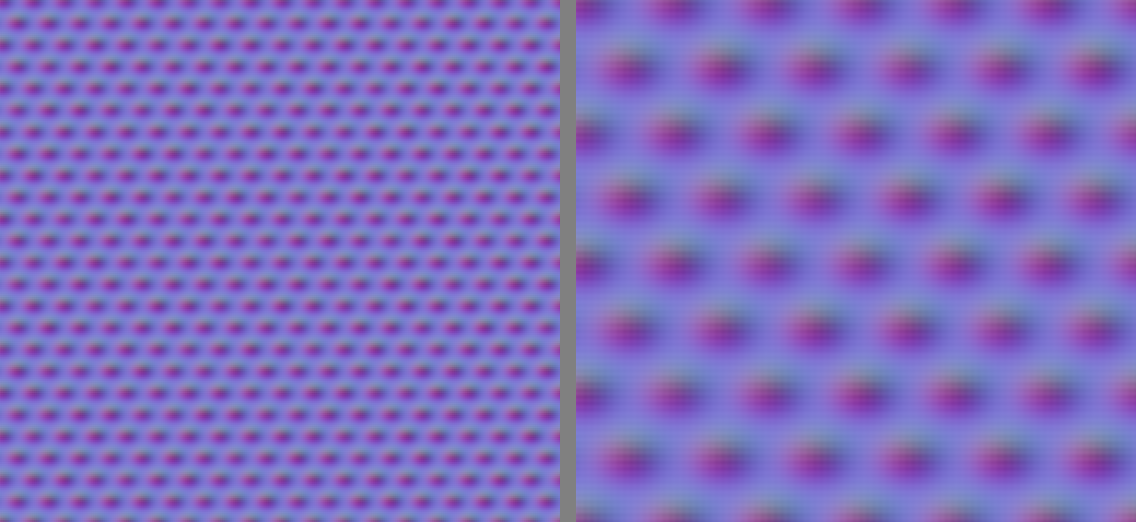
Left: the whole. Right: its middle third, enlarged.
A WebGL 1 fragment shader for this texture map:

```glsl
precision highp float;

uniform vec2 u_resolution;

const float TAU = 6.2831853;
const vec2 GRID = vec2(18.0, 24.0);           // dots per row, rows (even)
const vec2 GRID_PHASE = vec2(0.085, -0.02);   // first dot, from the top left
const vec2 DOT_SIGMA = vec2(0.235, 0.248);    // dot spread in cell units
const vec3 BASE_COLOR = vec3(0.50, 0.50, 0.86);
const vec3 DOT_DROP = vec3(0.0, 0.186, 0.29); // darkening at a dot's core
const vec2 SLOPE_TINT = vec2(0.17, 0.23);     // red across, green down
const float DOT_VARIATION = 0.03;
const vec2 WEAVE_LINES = vec2(256.0, 239.0);
const vec2 WEAVE_STRENGTH = vec2(0.004, 0.010);

// Layered sines with whole frequencies, so the variation wraps.
float dotStrength(vec2 center) {
  vec2 a = TAU * center / GRID;
  float waves = sin(dot(a, vec2(5.0, 3.0))) + sin(dot(a, vec2(-4.0, 7.0)) + 1.7);
  return 1.0 + DOT_VARIATION * waves;
}

// Soft dent: x and y hold its slope, z its depth.
vec3 dent(vec2 offset) {
  vec2 t = offset / DOT_SIGMA;
  float depth = exp(-0.5 * dot(t, t));
  return vec3(t * depth, depth);
}

// Sum of the nearby dents; every other row is shifted by half a cell.
vec3 dentField(vec2 p) {
  vec3 total = vec3(0.0);
  for (int j = -1; j <= 1; j++) {
    float row = floor(p.y + 0.5) + float(j);
    float shift = 0.5 * mod(row, 2.0);
    float nearest = floor(p.x - shift + 0.5);
    for (int i = -1; i <= 1; i++) {
      vec2 center = vec2(nearest + float(i) + shift, row);
      total += dotStrength(center) * dent(p - center);
    }
  }
  return total;
}

// Fine crossed lines, faded out where they are too thin to resolve.
float weave(vec2 uv) {
  vec2 pixelsPerLine = u_resolution / WEAVE_LINES;
  vec2 visible = smoothstep(vec2(1.5), vec2(1.95), pixelsPerLine);
  return dot(sin(TAU * WEAVE_LINES * uv), WEAVE_STRENGTH * visible);
}

void main() {
  vec2 uv = gl_FragCoord.xy / u_resolution;
  vec2 p = vec2(uv.x, 1.0 - uv.y) * GRID - GRID_PHASE;

  vec3 field = dentField(p);
  vec3 color = BASE_COLOR - DOT_DROP * field.z;
  color.rg -= SLOPE_TINT * field.xy;
  color += weave(uv) * (0.4 + field.z);

  gl_FragColor = vec4(clamp(color, 0.0, 1.0), 1.0);
}
```
